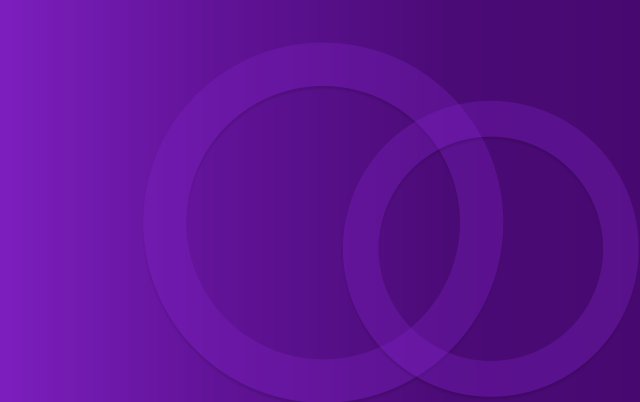
Reproduce this background procedurally as a Shadertoy shader.

```glsl
const vec3 BRIGHT_VIOLET = vec3(0.488, 0.118, 0.745);
const vec3 MID_VIOLET = vec3(0.383, 0.076, 0.597);
const vec3 DEEP_VIOLET = vec3(0.295, 0.042, 0.466);
const vec3 DARK_VIOLET = vec3(0.279, 0.035, 0.44);
const vec3 RING_TINT = vec3(0.50, 0.13, 0.78);

// Signed distance to a flat ring; radii holds inner and outer radius
float ringDistance(vec2 p, vec2 center, vec2 radii) {
    float middle = 0.5 * (radii.x + radii.y);
    float halfWidth = 0.5 * (radii.y - radii.x);
    return abs(length(p - center) - middle) - halfWidth;
}

// Horizontal gradient through four stops
vec3 backdrop(float x) {
    vec3 color = mix(BRIGHT_VIOLET, MID_VIOLET, clamp(x / 0.33, 0.0, 1.0));
    color = mix(color, DEEP_VIOLET, clamp((x - 0.33) / 0.37, 0.0, 1.0));
    return mix(color, DARK_VIOLET, clamp((x - 0.70) / 0.30, 0.0, 1.0));
}

// Soft vertical steps blended into the smooth gradient
float bandedPosition(float x, float bands, float strength) {
    float stepped = (floor(x * bands) + 0.5) / bands;
    return mix(x, stepped, strength);
}

// Translucent ring with a drop shadow that stays outside its body
vec3 layRing(vec3 base, vec2 p, vec2 center, vec2 radii, float pixel) {
    float body = ringDistance(p, center, radii);
    float coverage = 1.0 - smoothstep(-0.7 * pixel, 0.7 * pixel, body);

    vec2 shadowOffset = vec2(0.0, -0.007);
    float shadowDistance = ringDistance(p, center + shadowOffset, radii);
    float shadow = 1.0 - smoothstep(-0.009, 0.006, shadowDistance);

    vec3 shaded = base * (1.0 - 0.17 * shadow);
    vec3 tinted = mix(base, RING_TINT, 0.31);
    return mix(shaded, tinted, coverage);
}

void mainImage(out vec4 fragColor, in vec2 fragCoord) {
    float pixel = 1.0 / iResolution.y;
    vec2 p = fragCoord * pixel;
    float across = fragCoord.x / iResolution.x;

    vec3 color = backdrop(bandedPosition(across, 35.0, 0.3));

    // Large ring first, small ring overlapping it
    color = layRing(color, p, vec2(0.804, 0.446), vec2(0.340, 0.448), pixel);
    color = layRing(color, p, vec2(1.221, 0.381), vec2(0.279, 0.368), pixel);

    fragColor = vec4(color, 1.0);
}
```
